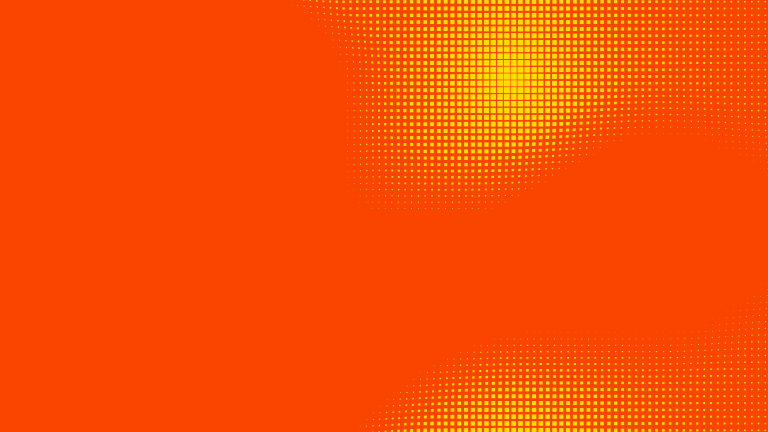
This background is drawn by a WebGL 1 fragment shader. Its source:

```glsl
precision highp float;
uniform vec2 u_resolution;

float smoothMin(float a, float b, float k) {
  float h = clamp(0.5 + 0.5 * (b - a) / k, 0.0, 1.0);
  return mix(b, a, h) - k * h * (1.0 - h);
}

// Depth inside the upper and lower dotted regions, negative outside
float regionDepth(vec2 p) {
  float leftEdge = 0.8 - 0.163 * pow(max(p.y - 0.75, 0.0) / 0.25, 3.0);
  float lowerEdge = 0.6 + 0.092 * cos(6.7 * (max(p.x, 1.061) - 1.53));
  float upper = smoothMin(p.x - leftEdge, p.y - lowerEdge, 0.12);

  float fall = max(1.25 - p.x, 0.0);
  float rise = max(p.x - 1.52, 0.0);
  float lower = 0.227 - 1.2 * fall * fall + 2.2 * rise * rise - p.y;
  return max(upper, lower) + 0.015;
}

// Width of a square as a share of its cell
float dotSize(vec2 p) {
  float depth = regionDepth(p);
  vec2 offset = p - (p.y > 0.45 ? vec2(1.18, 0.815) : vec2(1.2, -0.1));
  if (p.y > 0.815) offset.y *= 0.75;
  float glow = 0.94 * exp(-length(offset) / 0.4);
  float ramp = min(0.12 + 0.88 * pow(max(depth, 0.0) / 0.15, 0.65), 1.0);
  return step(0.0, depth) * glow * ramp;
}

// Share of a pixel-wide box at x covered by a bar of the given half width
vec2 barCover(vec2 x, float halfWidth, float pixel) {
  vec2 high = min(x + 0.5 * pixel, vec2(halfWidth));
  vec2 low = max(x - 0.5 * pixel, vec2(-halfWidth));
  return max(high - low, 0.0) / pixel;
}

void main() {
  vec2 p = gl_FragCoord.xy / u_resolution.y;

  // Pull the grid inward along the region borders
  float depth = regionDepth(p);
  vec2 inward = vec2(regionDepth(p + vec2(0.004, 0.0)),
                     regionDepth(p + vec2(0.0, 0.004))) - depth;
  inward /= max(length(inward), 0.0001);
  vec2 warped = p - inward * 0.01 * (1.0 - smoothstep(0.0, 0.15, depth));

  // Grid of squares, with a line through the middle height
  float cells = 63.5;
  vec2 anchor = vec2(0.0, 0.5);
  vec2 grid = (warped - anchor) * cells;
  float size = dotSize((floor(grid) + 0.5) / cells + anchor);

  // Square coverage, including the neighbouring cell
  float pixel = cells / u_resolution.y;
  vec2 local = abs(fract(grid) - 0.5);
  vec2 cover = barCover(local, 0.5 * size, pixel)
             + barCover(1.0 - local, 0.5 * size, pixel);
  float mask = min(cover.x * cover.y, 1.0);

  vec3 orange = vec3(0.98, 0.27, 0.0);
  vec3 yellow = vec3(0.99, 0.87, 0.01);
  gl_FragColor = vec4(mix(orange, yellow, mask), 1.0);
}
```
